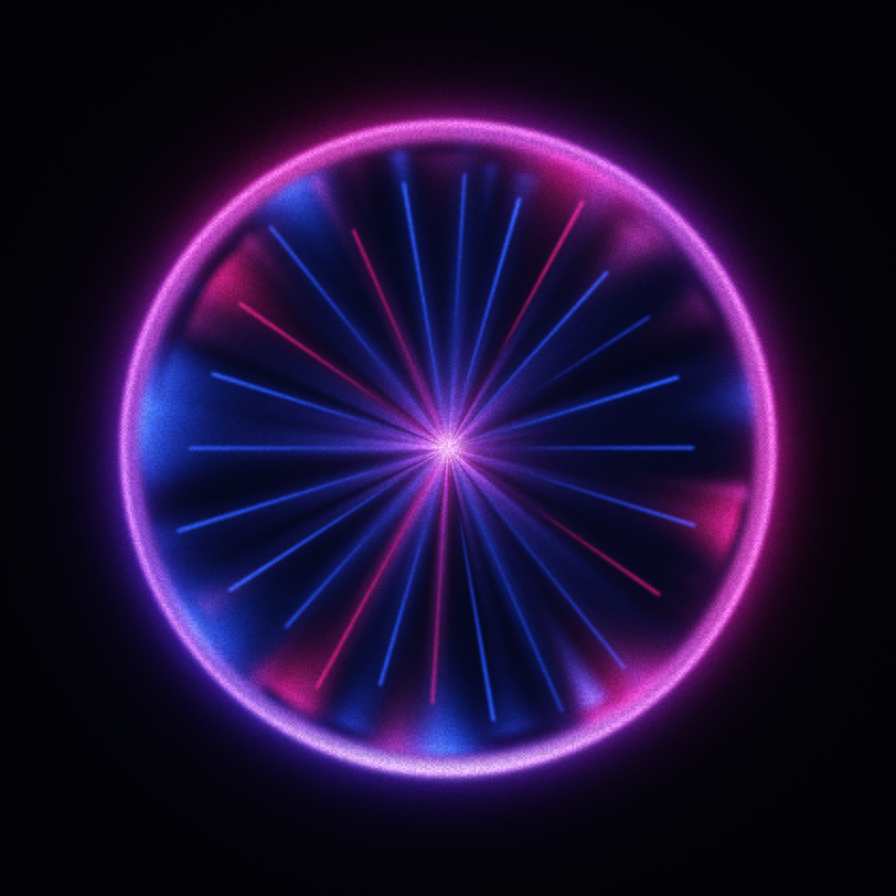
Give the GLSL for this background, as a Shadertoy shader.

```glsl
// A glowing glass orb on near-black: a thin pink and violet rim, soft flares
// along its inner wall, and light streaks bursting from a hot magenta core.
// Built in polar coordinates from exponential glows, then tone mapped.

const float TAU = 6.2831853;
const float RADIUS = 0.362;
const vec3 BLUE = vec3(0.12, 0.30, 1.45);
const vec3 RED = vec3(1.15, 0.08, 0.48);
const vec3 VIOLET = vec3(0.48, 0.22, 1.35);
const vec3 PINK = vec3(1.25, 0.22, 1.05);

float hash(float n) {
    n = fract(n * 0.1031);
    n *= n + 33.33;
    n *= n + n;
    return fract(n);
}

float gauss(float x, float width) {
    x /= width;
    return exp(-x * x);
}

// Smooth noise around the circle with a whole number of cells
float ringNoise(float angle, float cells, float seed) {
    float x = (angle / TAU + 0.5) * cells;
    float i = floor(x), f = fract(x);
    f = f * f * (3.0 - 2.0 * f);
    return mix(hash(mod(i, cells) + seed), hash(mod(i + 1.0, cells) + seed), f);
}

// Lobe of light that peaks in one direction, given in degrees
float lobe(float angle, float degreesAt, float width) {
    return exp((cos(angle - radians(degreesAt)) - 1.0) / (width * width));
}

// Flare on the inner wall: sharp outside, with a tail towards the core
float flare(float r, float angle, float degreesAt, float width, float at) {
    float tail = exp(min(r - at, 0.0) / 0.032);
    return lobe(angle, degreesAt, width) * tail * (1.0 - smoothstep(at, at + 0.016, r));
}

// Thin streaks with bright outer tips, each inside a faint widening beam
vec3 streaks(vec2 p) {
    vec3 light = vec3(0.0);
    for (int i = 0; i < 24; i++) {
        float id = float(i);
        float a = id * TAU / 24.0;
        a += 0.085 * cos(2.0 * a - 1.2) - 0.03;
        vec2 dir = vec2(cos(a), sin(a));
        float along = dot(p, dir);
        float across = p.x * dir.y - p.y * dir.x;
        float inner = 0.04 + 0.10 * hash(id + 3.0);
        float outer = 0.265 + 0.06 * hash(id + 41.0);
        vec3 tint = (i % 6 == 4 || i % 10 == 8) ? RED : BLUE;

        float body = smoothstep(inner - 0.02, inner + 0.03, along)
                   * (1.0 - smoothstep(outer - 0.004, outer + 0.004, along));
        float tip = 0.3 + 0.7 * smoothstep(inner, outer, along);
        float core = gauss(across, 0.0016 + 0.004 * max(along, 0.0)) * body * tip;
        float beam = gauss(across, 0.004 + 0.035 * max(along, 0.0))
                   * smoothstep(0.0, 0.04, along) * exp(-along / 0.17);
        light += tint * (core * (0.35 + 0.6 * hash(id + 77.0))
                       + beam * 0.55 * hash(id + 19.0));
    }
    return light;
}

// Small scattered spots of colour close to the wall
vec3 wallSpots(float r, float angle) {
    vec3 light = vec3(0.0);
    for (int i = 0; i < 38; i++) {
        float id = float(i);
        float at = (id + hash(id + 5.0)) * 360.0 / 38.0;
        float width = 0.02 + 0.045 * hash(id + 61.0);
        float depth = 0.31 + 0.035 * hash(id + 90.0);
        vec3 tint = mix(BLUE, PINK, step(0.45, hash(id + 23.0)));
        light += tint * flare(r, angle, at, width, depth) * 0.5 * hash(id + 8.0);
    }
    return light;
}

void mainImage(out vec4 fragColor, in vec2 fragCoord) {
    vec2 p = (fragCoord - 0.5 * iResolution.xy) / min(iResolution.x, iResolution.y) + 1e-5;
    float r = length(p), angle = atan(p.y, p.x), d = r - RADIUS;
    float inside = 1.0 - smoothstep(-0.006, 0.003, d);

    // Interior haze and fine rays around the core
    float rays = ringNoise(angle, 29.0, 7.0) * ringNoise(angle, 83.0, 50.0);
    vec3 orb = vec3(0.008, 0.012, 0.07) + BLUE * rays * 0.35 * exp(-r / 0.16);
    orb += VIOLET * (0.25 + 1.8 * rays) * 0.8 * exp(-r / 0.055);
    orb += PINK * (0.6 + 0.9 * rays) * 1.5 * exp(-r / 0.026);
    orb += vec3(1.0, 0.7, 1.0) * gauss(r, 0.016);
    orb += streaks(p) + wallSpots(r, angle);

    // Largest flares on the wall
    orb += BLUE * 1.5 * flare(r, angle, 174.0, 0.11, 0.338);
    orb += BLUE * 1.2 * flare(r, angle, 121.0, 0.07, 0.335);
    orb += BLUE * 1.2 * flare(r, angle, 216.0, 0.10, 0.345);
    orb += BLUE * 1.2 * flare(r, angle, 269.0, 0.07, 0.335);
    orb += BLUE * 1.1 * flare(r, angle, 300.0, 0.03, 0.322);
    orb += RED * 1.1 * flare(r, angle, 345.0, 0.07, 0.325);
    orb += RED * 1.0 * flare(r, angle, 64.0, 0.14, 0.345);
    orb += RED * 0.9 * flare(r, angle, 143.0, 0.08, 0.315);
    orb += RED * 1.0 * flare(r, angle, 307.0, 0.10, 0.345);
    orb += RED * 0.8 * flare(r, angle, 237.0, 0.07, 0.325);

    // Rim with its halo, pink at the upper left and right
    float pink = clamp(lobe(angle, 115.0, 0.65) + lobe(angle, -12.0, 0.6), 0.0, 1.0);
    vec3 rimTint = mix(VIOLET, PINK, 0.15 + 0.85 * pink);
    vec3 haloTint = mix(vec3(0.28, 0.12, 1.1), vec3(0.85, 0.07, 0.62), pink);
    float halo = d > 0.0 ? 0.75 * exp(-d / 0.016) + 0.16 * exp(-d / 0.045)
                         : 0.91 * exp(d / 0.017);
    vec3 col = vec3(0.006, 0.008, 0.022) + orb * inside + haloTint * halo;
    col += (rimTint + 0.15) * (gauss(d, 0.0045) + 0.5 * gauss(d + 0.010, 0.009));
    col += vec3(0.7, 0.6, 0.8) * lobe(angle, -92.0, 0.35) * gauss(d + 0.004, 0.009);

    // Tone mapping and fine grain
    col = 1.0 - exp(-1.2 * col);
    vec2 cell = floor((p + 1.0) * 420.0);
    float grain = hash(cell.x + 57.0 * hash(cell.y + 11.0)) - 0.5;
    col *= 1.0 + 0.16 * grain;
    fragColor = vec4(clamp(col, 0.0, 1.0), 1.0);
}
```
